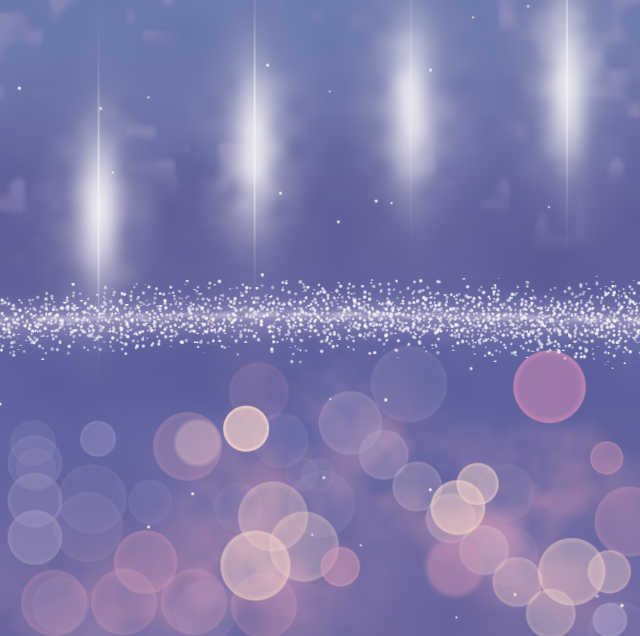
This background is drawn by a Shadertoy shader. Its source:

```glsl
// Violet backdrop with four soft light beams, a glitter band and pink bokeh discs.

const vec3 WHITE = vec3(0.96, 0.95, 0.96);
const vec3 CREAM = vec3(0.96, 0.83, 0.79);
const vec3 PINK  = vec3(0.83, 0.60, 0.71);
const vec3 LILAC = vec3(0.67, 0.62, 0.78);

float hash(vec2 p) {
    vec3 q = fract(p.xyx * 0.1031);
    q += dot(q, q.yzx + 33.33);
    return fract((q.x + q.y) * q.z);
}

vec2 hash2(vec2 p) {
    return vec2(hash(p), hash(p + 47.7));
}

float noise(vec2 p) {
    vec2 cell = floor(p), f = fract(p);
    f = f * f * (3.0 - 2.0 * f);
    float low = mix(hash(cell), hash(cell + vec2(1, 0)), f.x);
    float high = mix(hash(cell + vec2(0, 1)), hash(cell + vec2(1, 1)), f.x);
    return mix(low, high, f.y);
}

float fbm(vec2 p) {
    return 0.55 * noise(p) + 0.3 * noise(p * 2.1 + 7.3) + 0.15 * noise(p * 4.3 + 19.1);
}

// Elliptical gaussian falloff
float glow(vec2 offset, vec2 size) {
    vec2 q = offset / size;
    return exp(-dot(q, q));
}

// Translucent disc with a faint brighter rim
vec3 disc(vec3 base, vec2 p, vec2 centre, float radius, vec3 tint, float alpha, float soft) {
    float d = length(p - centre);
    float fill = 1.0 - smoothstep(radius - soft, radius + soft, d);
    float rim = smoothstep(radius * 0.8, radius, d);
    return mix(base, tint, alpha * fill * (0.8 + 0.35 * rim));
}

vec3 backdrop(vec2 p) {
    vec3 lower = mix(vec3(0.43, 0.41, 0.63), vec3(0.36, 0.38, 0.62), smoothstep(0.0, 0.4, p.y));
    vec3 col = mix(lower, vec3(0.37, 0.37, 0.60), smoothstep(0.4, 0.6, p.y));
    col = mix(col, vec3(0.42, 0.47, 0.67), smoothstep(0.6, 1.0, p.y));
    col += 0.06 * (fbm(p * 7.0) - 0.5);
    // Blurred specks across the upper half
    float specks = smoothstep(0.55, 0.95, noise(p * 34.0)) * smoothstep(0.35, 0.75, noise(p * 9.0 + 3.0));
    col = mix(col, LILAC, 0.4 * specks * smoothstep(0.55, 0.75, p.y));
    // Rosy clouds behind the discs
    float along = p.x - 0.71;
    float clouds = 0.7 * glow(vec2(along, p.y - 0.21 + 0.75 * along), vec2(0.22, 0.09));
    clouds += 0.65 * glow(p - vec2(0.42, 0.17), vec2(0.13, 0.15));
    clouds += 0.55 * glow(p - vec2(0.88, 0.24), vec2(0.11, 0.09));
    clouds += 0.4 * glow(p - vec2(0.24, 0.05), vec2(0.22, 0.09));
    return mix(col, PINK, min(clouds, 1.0) * smoothstep(0.2, 0.85, fbm(p * 13.0)));
}

vec3 beams(vec3 col, vec2 p, float pixel) {
    float mottle = 0.5 + noise(p * 30.0);
    for (int i = 0; i < 4; i++) {
        float k = float(i);
        vec2 q = p - vec2(0.155 + 0.2455 * k, 0.67 + 0.115 * k - 0.0165 * k * k);
        col = mix(col, vec3(0.80, 0.78, 0.85), 0.42 * mottle * glow(q, vec2(0.075, 0.15)));
        col = mix(col, WHITE, 0.85 * glow(q, vec2(0.032, 0.115)));
        float strength = i == 2 ? 0.25 : 0.75;
        float ray = glow(q - vec2(0.0, 0.02), vec2(max(0.0016, pixel), 0.15));
        col = mix(col, WHITE, strength * ray);
    }
    return col;
}

vec3 glitter(vec3 col, vec2 p, float pixel) {
    float middle = 0.492 + 0.01 * sin(3.1 * p.x);
    col = mix(col, LILAC, 0.45 * glow(vec2(0.0, p.y - middle), vec2(1.0, 0.028)));
    for (int i = 0; i < 5; i++) {
        float k = float(i), size = 0.0085 + 0.0008 * k;
        mat2 turn = mat2(cos(k), sin(k), -sin(k), cos(k));
        vec2 q = turn * p / size + 60.0 + 31.0 * k;
        vec2 cell = floor(q);
        vec2 dotAt = cell + 0.3 + 0.4 * hash2(cell);
        float away = abs(p.y - middle) / (0.036 + 0.006 * p.x);
        float density = (0.5 + 0.15 * p.x) * exp(-away * away) * (1.0 - smoothstep(1.3, 1.8, away));
        float radius = mix(0.0012, 0.0027, hash(cell + 5.0));
        float d = length(q - dotAt) * size;
        float lit = step(hash(cell + 91.0), density) * (1.0 - smoothstep(radius - pixel, radius + pixel, d));
        col = mix(col, WHITE, lit * mix(0.5, 1.0, hash(cell + 13.0)));
    }
    return mix(col, WHITE, 0.5 * noise(p * vec2(45.0, 160.0)) * glow(vec2(0.0, p.y - middle - 0.003), vec2(1.0, 0.006)));
}

vec3 bokeh(vec3 col, vec2 p, float e) {
    // Faint random discs, a low row and a stack at the left
    for (int i = 0; i < 16; i++) {
        vec2 h = hash2(vec2(float(i) * 3.7, 8.0));
        col = disc(col, p, vec2(h.x, 0.33 * h.y), 0.025 + 0.03 * hash(h * 91.0), LILAC, 0.16, e);
    }
    for (int i = 0; i < 4; i++) {
        float k = float(i);
        col = disc(col, p, vec2(0.085 + 0.11 * k, 0.03 + 0.025 * hash(vec2(k, 2.0))), 0.052, PINK, 0.28, e);
        if (i < 3) col = disc(col, p, vec2(0.055, 0.272 - 0.0585 * k), 0.043, LILAC, 0.22 + 0.12 * k, e);
    }
    // Diagonal chain and three overlapping discs
    for (int i = 0; i < 7; i++) {
        float k = float(i);
        col = disc(col, p, vec2(0.551, 0.335) + k * vec2(0.0525, -0.05), 0.05 - 0.011 * min(k, 1.0), mix(LILAC, CREAM, k / 6.0), 0.38, e);
    }
    for (int i = 0; i < 3; i++) {
        float angle = 1.65 + 2.29 * float(i);
        col = disc(col, p, vec2(0.433, 0.143) + 0.045 * vec2(cos(angle), sin(angle)), 0.055, CREAM, i == 1 ? 0.55 : 0.34, e);
    }
    // Larger accents
    col = disc(col, p, vec2(0.643, 0.396), 0.060, LILAC, 0.20, e);
    col = disc(col, p, vec2(0.407, 0.383), 0.047, PINK, 0.15, e);
    col = disc(col, p, vec2(0.295, 0.298), 0.054, PINK, 0.32, e);
    col = disc(col, p, vec2(0.311, 0.304), 0.035, CREAM, 0.40, 0.006);
    col = disc(col, p, vec2(0.229, 0.116), 0.050, PINK, 0.38, e);
    col = disc(col, p, vec2(0.715, 0.108), 0.043, PINK, 0.60, 0.010);
    col = disc(col, p, vec2(0.535, 0.109), 0.031, PINK, 0.60, e);
    col = disc(col, p, vec2(0.990, 0.180), 0.055, PINK, 0.35, e);
    col = disc(col, p, vec2(0.899, 0.101), 0.053, CREAM, 0.45, e);
    col = disc(col, p, vec2(0.958, 0.101), 0.034, CREAM, 0.45, e);
    col = disc(col, p, vec2(0.959, 0.025), 0.027, LILAC, 0.70, e);
    col = disc(col, p, vec2(0.154, 0.310), 0.028, LILAC, 0.42, e);
    col = disc(col, p, vec2(0.954, 0.280), 0.026, PINK, 0.50, e);
    col = disc(col, p, vec2(0.720, 0.202), 0.043, CREAM, 0.60, e);
    col = disc(col, p, vec2(0.751, 0.239), 0.033, CREAM, 0.58, e);
    col = disc(col, p, vec2(0.387, 0.326), 0.036, CREAM, 0.82, e);
    return disc(col, p, vec2(0.864, 0.392), 0.057, vec3(0.77, 0.53, 0.70), 0.78, e);
}

void mainImage(out vec4 fragColor, in vec2 fragCoord) {
    vec2 p = fragCoord / iResolution.y;
    float pixel = 1.0 / iResolution.y;
    vec3 col = beams(backdrop(p), p, pixel);
    col = bokeh(col, p, pixel);
    fragColor = vec4(glitter(col, p, pixel), 1.0);
}
```
